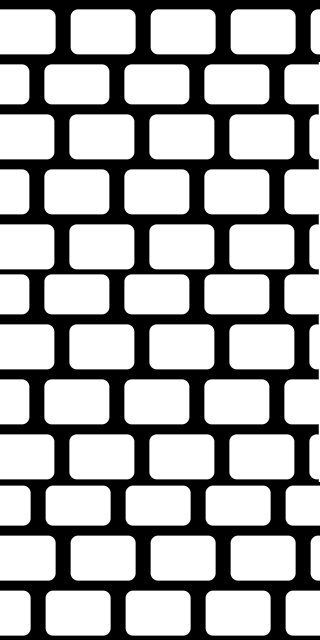
Reproduce this pattern procedurally as a WebGL 1 fragment shader.

```glsl
precision highp float;

uniform vec2 u_resolution;

// Lengths are in design units: the canvas is 256 wide and 512 high.
const vec2 CANVAS = vec2(256.0, 512.0);
const vec3 MORTAR = vec3(0.0);
const vec3 BRICK = vec3(1.0);

const float PITCH_X = 64.0;        // brick plus vertical joint
const float PITCH_Y = 44.0;        // course plus horizontal joint
const vec2 HALF_BRICK = vec2(26.0, 18.0);
const float HALF_SHORT = 16.0;     // half height of the low course
const float CORNER = 6.0;

const float BLOCK_HEIGHT = 168.0;  // four courses, the first one low
const float BLOCK_TOP = 49.5;      // first seam, measured downward
const float LOW_CENTER = 18.0;
const float COURSE_CENTER = 16.0;
const float COURSE_LEAD = 6.0;
const float EVEN_CENTER_X = 61.5;
const float ODD_CENTER_X = 17.5;
const float SEAM_WIDTH = 1.0;      // bare sliver at the right edge

float roundedBox(vec2 p, vec2 halfSize, float radius) {
  vec2 q = abs(p) - halfSize + radius;
  return length(max(q, 0.0)) + min(max(q.x, q.y), 0.0) - radius;
}

// Small misalignment of the blocks above and below the middle two.
vec2 blockShift(float block) {
  if (block < -0.5) return vec2(1.0, -4.0);
  if (block > 1.5) return vec2(1.0, 1.0);
  return vec2(0.0);
}

float coverage(float dist, float pixel) {
  return clamp(0.5 - dist / pixel, 0.0, 1.0);
}

void main() {
  vec2 p = gl_FragCoord.xy / u_resolution * CANVAS;
  p.y = CANVAS.y - p.y;
  float pixel = CANVAS.y / u_resolution.y;

  // Block of four courses, then the course within it
  float block = floor((p.y - BLOCK_TOP) / BLOCK_HEIGHT);
  vec2 shift = blockShift(block);
  float localY = p.y - BLOCK_TOP - block * BLOCK_HEIGHT - shift.y;
  float course = clamp(floor((localY + COURSE_LEAD) / PITCH_Y), 0.0, 3.0);
  bool low = course < 0.5;

  // Brick within the course, staggered on alternate courses
  float centerX = mix(EVEN_CENTER_X, ODD_CENTER_X, mod(course, 2.0)) + shift.x;
  float centerY = low ? LOW_CENTER : COURSE_CENTER + course * PITCH_Y;
  vec2 q = vec2(mod(p.x - centerX + 0.5 * PITCH_X, PITCH_X) - 0.5 * PITCH_X,
                localY - centerY);
  vec2 halfSize = vec2(HALF_BRICK.x, low ? HALF_SHORT : HALF_BRICK.y);
  float brick = coverage(roundedBox(q, halfSize, CORNER), pixel);

  // The two middle blocks stop just short of the right edge
  float middle = step(-0.5, block) * step(block, 1.5);
  float sliver = middle * coverage(CANVAS.x - SEAM_WIDTH - p.x, pixel);

  gl_FragColor = vec4(mix(MORTAR, BRICK, max(brick, sliver)), 1.0);
}
```
